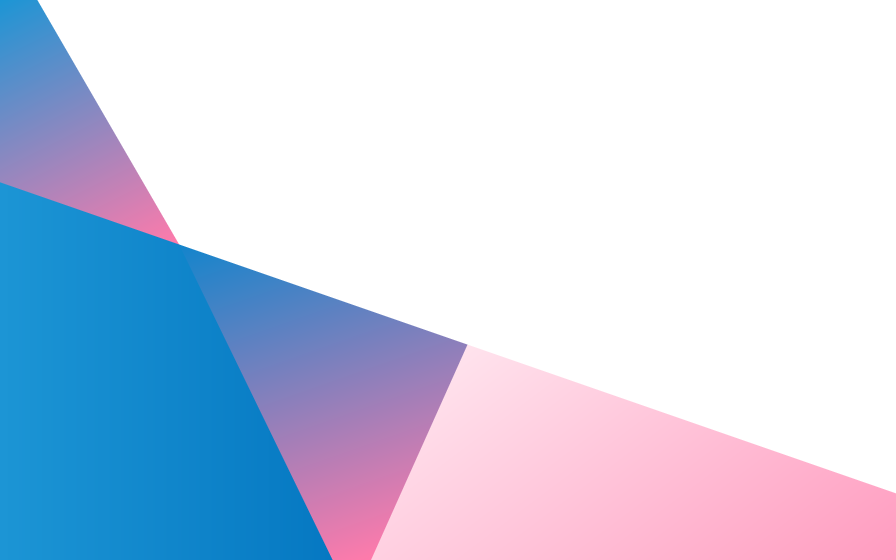
Give the GLSL for this background, as a Shadertoy shader.

```glsl
// Flat geometric backdrop: blue, violet and pink gradient facets under a white sky.

const vec3 WHITE      = vec3(1.0);
const vec3 SKY_BLUE   = vec3(0.11, 0.585, 0.835);
const vec3 DEEP_BLUE  = vec3(0.02, 0.47, 0.76);
const vec3 MID_BLUE   = vec3(0.07, 0.52, 0.80);
const vec3 ROSE       = vec3(1.0, 0.48, 0.67);
const vec3 PALE_PINK  = vec3(1.0, 0.89, 0.93);
const vec3 WARM_PINK  = vec3(1.0, 0.61, 0.75);

// Smooth coverage of the half-plane to the left of the direction a -> b.
float leftOf(vec2 p, vec2 a, vec2 b, float pixel) {
    vec2 d = normalize(b - a);
    vec2 q = p - a;
    return clamp((d.x * q.y - d.y * q.x) / pixel + 0.5, 0.0, 1.0);
}

// Linear gradient between two colours along the axis a -> b.
vec3 gradient(vec2 p, vec2 a, vec2 b, vec3 start, vec3 end) {
    vec2 axis = b - a;
    return mix(start, end, clamp(dot(p - a, axis) / dot(axis, axis), 0.0, 1.0));
}

void mainImage(out vec4 fragColor, in vec2 fragCoord) {
    // Height is one unit, width is 1.6 units.
    vec2 p = fragCoord / iResolution.xy * vec2(1.6, 1.0);
    float pixel = 1.0 / iResolution.y;

    // Corners shared by the facets.
    vec2 joint = vec2(0.319, 0.565);
    vec2 ridge = vec2(0.835, 0.385);

    // Facet gradients.
    vec3 shard = gradient(p, vec2(0.0, 1.0), vec2(0.2375, 0.525), SKY_BLUE, ROSE);
    vec3 blue  = gradient(p, vec2(0.0), vec2(0.594, 0.0), SKY_BLUE, DEEP_BLUE);
    vec3 wedge = gradient(p, joint, vec2(0.533, -0.045), MID_BLUE, ROSE);
    vec3 pink  = gradient(p, ridge, vec2(1.295, -0.228), PALE_PINK, WARM_PINK);

    // White sky with the upper left shard.
    vec3 sky = mix(WHITE, shard, leftOf(p, joint, vec2(0.0667, 1.0), pixel));

    // Lower facets, from right to left.
    vec3 ground = mix(pink, wedge, leftOf(p, vec2(0.6625, 0.0), ridge, pixel));
    ground = mix(ground, blue, leftOf(p, vec2(0.594, 0.0), joint, pixel));

    // One long slope divides the sky from the ground.
    float below = leftOf(p, vec2(1.6, 0.119), vec2(0.0, 0.6745), pixel);
    fragColor = vec4(mix(sky, ground, below), 1.0);
}
```
